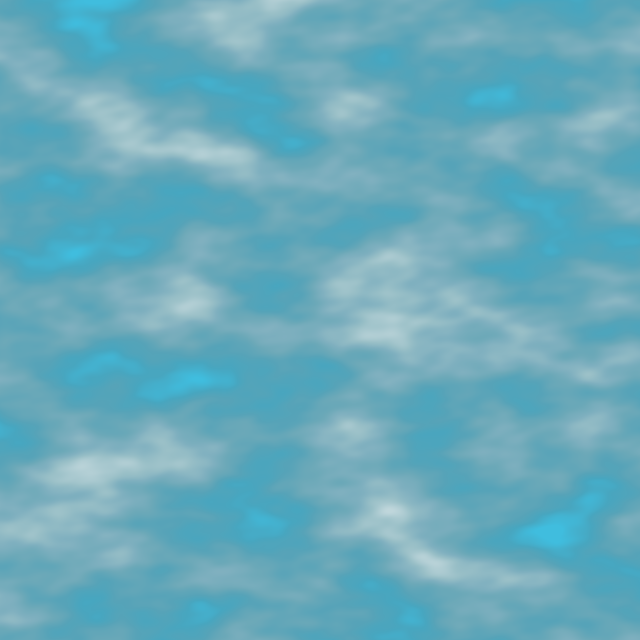
This texture is drawn by a WebGL 2 fragment shader. Its source:

```glsl
#version 300 es
precision highp float;

// Soft, hazy water: pale streaks drift over teal with bright cyan pools.
// A few octaves of horizontally stretched gradient noise are summed, scaled
// to unit deviation and passed through a piecewise linear colour ramp.

uniform vec2 u_resolution;
out vec4 fragColor;

const vec2 BASE_CELLS = vec2(4.0, 8.0);   // coarsest noise cells per canvas
const int OCTAVES = 4;
const float GAIN = 0.5;                   // amplitude ratio between octaves
const float LACUNARITY = 1.93;            // frequency ratio between octaves
const float SLANT = 0.22;                 // shear added to alternate octaves
const float NOISE_DEVIATION = 0.216;      // standard deviation of one octave

// Ramp stops, placed in standard deviations of the noise
const int STOPS = 7;
const float LEVELS[STOPS] = float[STOPS](-2.7, -1.5, -0.6, 0.2, 0.95, 1.7, 2.7);
const vec3 COLORS[STOPS] = vec3[STOPS](
    vec3(0.25, 0.74, 0.87),   // cyan pool
    vec3(0.28, 0.65, 0.75),   // clear teal
    vec3(0.34, 0.64, 0.72),   // teal
    vec3(0.42, 0.66, 0.72),   // dull teal
    vec3(0.50, 0.69, 0.75),   // haze
    vec3(0.60, 0.75, 0.78),   // pale haze
    vec3(0.75, 0.84, 0.86));  // white streak

// Integer hash of a lattice cell, returned in 0..1
float hash(ivec2 cell, int seed) {
    uint h = uint(cell.x) * 1597334677u ^ uint(cell.y) * 3812015801u;
    h ^= uint(seed) * 2654435769u;
    h = (h ^ (h >> 16)) * 2246822519u;
    h = (h ^ (h >> 13)) * 3266489917u;
    h ^= h >> 16;
    return float(h >> 8) / 16777216.0;
}

// Dot product of the unit gradient at a lattice corner with the offset to it
float cornerSlope(ivec2 cell, ivec2 corner, vec2 local, int seed) {
    float angle = 6.28318 * hash(cell + corner, seed);
    return dot(vec2(cos(angle), sin(angle)), local - vec2(corner));
}

float gradientNoise(vec2 p, int seed) {
    ivec2 cell = ivec2(floor(p));
    vec2 f = fract(p);
    vec2 w = f * f * f * (f * (f * 6.0 - 15.0) + 10.0);
    float low = mix(cornerSlope(cell, ivec2(0, 0), f, seed),
                    cornerSlope(cell, ivec2(1, 0), f, seed), w.x);
    float high = mix(cornerSlope(cell, ivec2(0, 1), f, seed),
                     cornerSlope(cell, ivec2(1, 1), f, seed), w.x);
    return mix(low, high, w.y);
}

// Octave sum with a standard deviation of about one
float streaks(vec2 uv) {
    vec2 p = uv * BASE_CELLS;
    float sum = 0.0, power = 0.0, amplitude = 1.0, slant = SLANT;
    for (int i = 0; i < OCTAVES; i++) {
        vec2 sheared = p + vec2(0.0, slant * p.x) + 0.37 * float(i);
        sum += amplitude * gradientNoise(sheared, i + 5);
        power += amplitude * amplitude;
        amplitude *= GAIN;
        p *= LACUNARITY;
        slant = -slant;
    }
    return sum / (NOISE_DEVIATION * sqrt(power));
}

vec3 waterRamp(float level) {
    vec3 color = COLORS[0];
    for (int i = 1; i < STOPS; i++) {
        float t = (level - LEVELS[i - 1]) / (LEVELS[i] - LEVELS[i - 1]);
        color = mix(color, COLORS[i], clamp(t, 0.0, 1.0));
    }
    return color;
}

void main() {
    vec2 uv = gl_FragCoord.xy / min(u_resolution.x, u_resolution.y);
    fragColor = vec4(waterRamp(streaks(uv)), 1.0);
}
```
